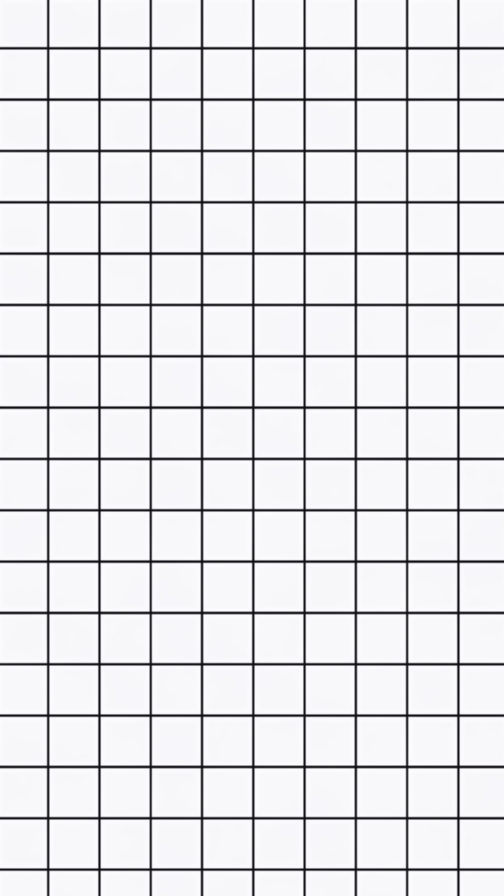
A Shadertoy shader for this pattern:

```glsl
// Square grid of thin black lines on cool white paper, cropped at the edges.
// Distance to the nearest line in each axis gives the ink; layered sines
// add faint paper mottling and slight changes in line weight.

// Soft, slow variation in about -1..1
float layeredSines(vec2 p) {
    float sum = 0.0, amplitude = 0.5;
    for (int i = 0; i < 4; i++) {
        sum += amplitude * sin(p.x + 1.7 * sin(p.y)) * cos(p.y - 0.6 * p.x);
        p = mat2(1.5, 1.1, -1.1, 1.5) * p + 2.3;
        amplitude *= 0.55;
    }
    return sum;
}

void mainImage(out vec4 fragColor, in vec2 fragCoord) {
    // Cell coordinates from the top left; lines lie on whole numbers
    vec2 fromTop = vec2(fragCoord.x, iResolution.y - fragCoord.y) / iResolution.y;
    vec2 cell = fromTop * vec2(17.474, 17.455) - vec2(0.94, 0.941);
    vec2 lineIndex = round(cell);
    vec2 lineDistance = abs(cell - lineIndex);
    float pixel = 17.46 / iResolution.y;

    // Each line has its own slight weight, wavering along its length
    vec2 weight = 1.0 + 0.04 * sin(lineIndex * vec2(2.4, 1.9))
        + 0.05 * vec2(layeredSines(vec2(lineIndex.x * 3.1, cell.y * 0.7)),
                      layeredSines(vec2(cell.x * 0.7, lineIndex.y * 3.1)));
    vec2 halfWidth = vec2(0.0215, 0.0235) * weight;

    // Smoothed coverage of vertical and horizontal lines
    float blur = max(0.7 * pixel, 0.024);
    vec2 coverage = 1.0 - smoothstep(halfWidth - blur, halfWidth + blur, lineDistance);
    float ink = 1.0 - (1.0 - coverage.x) * (1.0 - coverage.y);

    // Cool paper with faint mottling and a brighter rim beside the lines
    float mottle = layeredSines(cell * 1.3);
    vec3 paper = vec3(0.971, 0.969, 0.98) + 0.004 * mottle * vec3(1.0, 1.2, 0.6);
    float nearest = min(lineDistance.x, lineDistance.y);
    paper += 0.012 * (1.0 - smoothstep(0.06, 0.16, nearest));

    vec3 inkColor = vec3(0.06, 0.055, 0.07);
    fragColor = vec4(mix(paper, inkColor, ink), 1.0);
}
```
